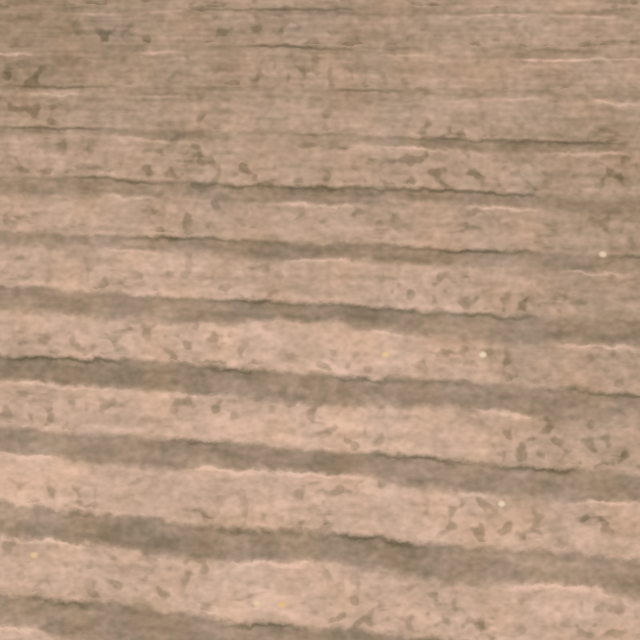
A WebGL 2 fragment shader for this texture:

```glsl
#version 300 es
precision highp float;
// Worn earthen steps seen at a slant: broad pale treads over greyish risers.
// A logarithmic step coordinate widens and tilts the steps toward the bottom;
// layered gradient noise adds grain, streaks, stains, pits and broken edges.
uniform vec2 u_resolution;
out vec4 fragColor;

float hash(vec2 p) {
  vec3 q = fract(vec3(p.xyx) * 0.1031);
  q += dot(q, q.yzx + 33.33);
  return fract((q.x + q.y) * q.z);
}

vec2 gradientAt(vec2 cell) {
  float angle = 6.2832 * hash(cell);
  return vec2(cos(angle), sin(angle));
}

// Gradient noise, roughly -1 to 1
float noise(vec2 p) {
  vec2 i = floor(p), f = fract(p);
  vec2 s = f * f * f * (f * (f * 6.0 - 15.0) + 10.0);
  vec2 e = vec2(1.0, 0.0);
  float low = mix(dot(gradientAt(i), f), dot(gradientAt(i + e), f - e), s.x);
  float high = mix(dot(gradientAt(i + e.yx), f - e.yx), dot(gradientAt(i + 1.0), f - 1.0), s.x);
  return 1.4 * mix(low, high, s.y);
}

float fbm(vec2 p) {
  float sum = 0.0, weight = 0.6;
  for (int k = 0; k < 4; k++) {
    sum += weight * noise(p);
    p = mat2(1.6, 1.2, -1.2, 1.6) * p + 17.3;
    weight *= 0.6;
  }
  return sum;
}

// Soft ridge of given half width around zero
float ridge(float d, float width) {
  return exp(-d * d / (width * width));
}

void main() {
  vec2 uv = gl_FragCoord.xy / u_resolution;
  vec2 p = vec2(uv.x, 1.0 - uv.y);
  float near = smoothstep(0.05, 0.6, p.y);

  // Step coordinate: one unit per step, running down the canvas
  float slant = p.y / (1.0 + 0.115 * p.x);
  float steps = 10.0 * log(1.0 + slant / 0.52) - 1.18;
  float ragged = steps + 0.07 * noise(vec2(p.x * 4.0, steps * 0.7 + 40.0))
               + 0.07 * fbm(p * vec2(26.0, 30.0) + 5.0);
  float id = floor(ragged), f = fract(ragged);

  // Riser band, crisp above and softer below, fading along its length
  float depth = mix(0.26, 0.44, near) + 0.1 * noise(vec2(p.x * 3.0, id * 7.3 + 0.5));
  float riser = smoothstep(0.0, 0.1, f) * (1.0 - smoothstep(depth - 0.1, depth + 0.07, f));
  riser *= 0.9 + 0.3 * noise(vec2(p.x * 3.0, id * 2.7 + 0.3));

  // Large stains, with duller patches at the right and upper left
  float stain = fbm(p * vec2(2.8, 4.5) + 11.0);
  float dull = smoothstep(0.6, 0.95, p.x + 0.2 * stain) * ridge(p.y - 0.55, 0.25);
  dull += 0.8 * ridge(length(p * vec2(0.8, 1.0)), 0.16);
  float tread = mix(0.53, 0.97, near) - 0.4 * dull;
  float tone = mix(tread, mix(0.4, 0.21, near), riser);
  tone += 0.27 * stain;

  // Streaks along the steps and grain at several sizes
  tone += (0.12 + 0.08 * riser) * noise(vec2(p.x * 5.0, steps * 4.5));
  tone += 0.16 * noise(vec2(p.x * 13.0, steps * 9.0 + 30.0));
  tone += 0.27 * fbm(p * vec2(18.0, 28.0));
  tone += 0.17 * noise(p * vec2(58.0, 80.0));
  tone += 0.13 * noise(p * vec2(100.0, 130.0) + 9.0);

  // Thin broken shadow under each lip and pale line at each riser foot
  float shadow = smoothstep(-0.1, 0.5, noise(vec2(p.x * 6.0, id * 5.7 + 0.4)));
  float foot = smoothstep(-0.1, 0.5, noise(vec2(p.x * 7.0, id * 3.9 + 8.4)));
  float lineWidth = mix(0.045, 0.03, near);
  tone -= 0.5 * shadow * ridge(f - 0.09, lineWidth);
  tone += 0.5 * foot * ridge(f - depth - 0.01, lineWidth);

  // Clustered pits on the treads, denser by the lip, and ragged smudges
  float cluster = smoothstep(-0.2, 0.4, fbm(p * vec2(5.0, 9.0) + 23.0) + 0.3 * f - 0.15);
  float pits = smoothstep(0.05, 0.55, noise(p * vec2(46.0, 50.0) + 3.0) + 0.2 * noise(p * 110.0));
  float smudge = smoothstep(0.3, 0.75, fbm(p * vec2(11.0, 24.0) + 61.0));
  tone -= (1.0 - 0.8 * riser) * (0.5 * pits * cluster + 0.5 * smudge);

  // Tone to earth colour; risers lean slightly grey
  tone = clamp(tone, -0.7, 1.3);
  vec3 color = mix(vec3(0.55, 0.47, 0.38), vec3(0.81, 0.68, 0.59), tone);
  color += riser * near * vec3(-0.008, 0.0, 0.006);
  color += vec3(0.012, 0.0, -0.012) * noise(p * 14.0 + 70.0);

  // Very rare pale and ochre crumbs
  vec2 cell = floor(p * 26.0);
  vec2 center = 0.3 + 0.4 * vec2(hash(cell + 3.1), hash(cell + 8.7));
  vec2 offset = (fract(p * 26.0) - center) * vec2(0.9, 1.1);
  float crumb = step(0.994, hash(cell + 51.0)) * (1.0 - smoothstep(0.05, 0.2, length(offset)));
  vec3 crumbColor = mix(vec3(0.94, 0.88, 0.78), vec3(0.88, 0.7, 0.42), hash(cell + 29.0));
  color = mix(color, crumbColor, 0.8 * crumb);

  fragColor = vec4(color, 1.0);
}
```
